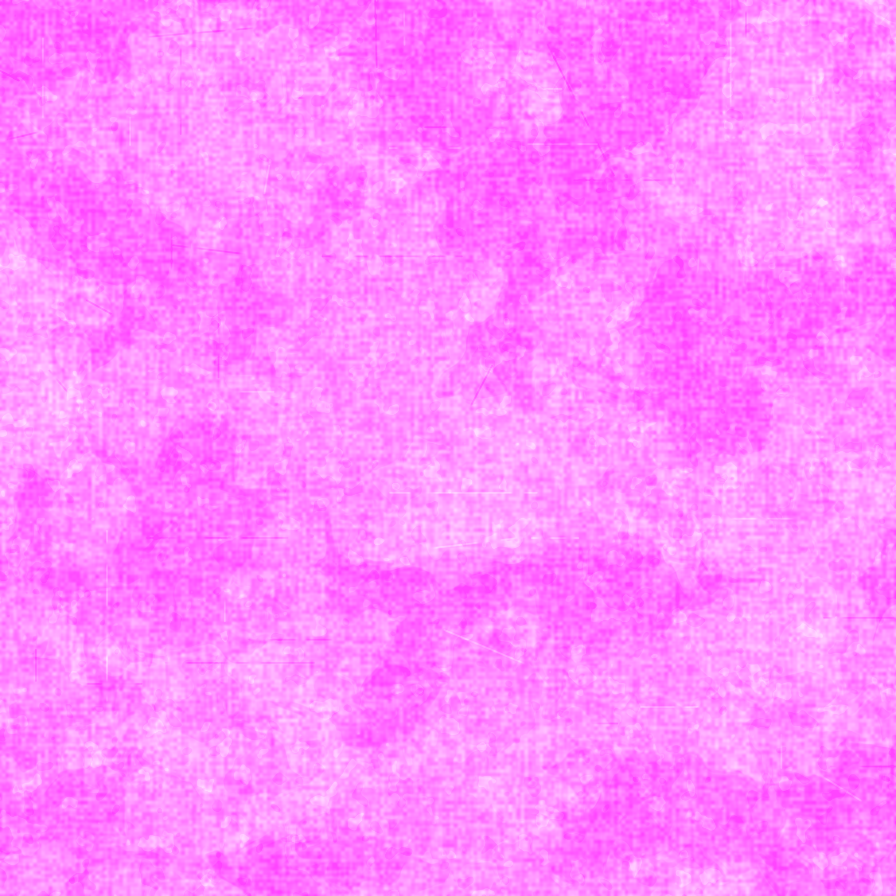
Write a WebGL 2 fragment shader that draws this texture.

```glsl
#version 300 es
precision highp float;

uniform vec2 u_resolution;
out vec4 fragColor;

float hash(vec2 p) {
    vec3 q = fract(p.xyx * vec3(0.1031, 0.1030, 0.0973));
    q += dot(q, q.yzx + 33.33);
    return fract((q.x + q.y) * q.z);
}

float noise(vec2 p) {
    vec2 cell = floor(p), f = fract(p);
    f = f * f * (3.0 - 2.0 * f);
    return mix(mix(hash(cell), hash(cell + vec2(1, 0)), f.x),
               mix(hash(cell + vec2(0, 1)), hash(cell + vec2(1, 1)), f.x), f.y);
}

float fbm(vec2 p, int octaves) {
    float sum = 0.0, weight = 0.5, total = 0.0;
    for (int i = 0; i < octaves; i++) {
        sum += weight * noise(p);
        total += weight;
        weight *= 0.58;
        p = mat2(1.6, 1.2, -1.2, 1.6) * p + 17.3;
    }
    return sum / total;
}

// Eroded paint: broad drifts broken into ragged blotches
float blotches(vec2 p, float seed) {
    vec2 warp = vec2(noise(p * 26.0 + seed), noise(p * 26.0 + seed + 50.0)) - 0.5;
    return fbm(p * 9.0 + warp * 0.5 + seed, 5) + 0.4 * (fbm(p * 3.5 + seed + 9.0, 2) - 0.5);
}

// Fine threads running both ways, plus irregular grain
float weave(vec2 p) {
    float across = noise(p * vec2(34.0, 250.0)) - 0.5;
    float along = noise(p * vec2(250.0, 34.0) + 70.0) - 0.5;
    float grain = noise(p * 230.0 + 31.0) - 0.5;
    return 0.10 * across + 0.10 * along + 0.16 * grain;
}

// Thin broken scratches: mostly level or upright, some slanted
float scratches(vec2 p, float pixel) {
    float tone = 0.0;
    for (int i = 0; i < 44; i++) {
        float id = float(i);
        vec2 start = vec2(hash(vec2(id, 3.0)), hash(vec2(id, 11.0)));
        float angle = 1.5708 * step(0.6, hash(vec2(id, 23.0)));
        if (i % 3 == 0) angle = 3.1416 * hash(vec2(id, 31.0));
        vec2 dir = vec2(cos(angle), sin(angle));
        float len = mix(0.03, 0.2, pow(hash(vec2(id, 41.0)), 2.0));
        vec2 rel = p - start;
        float t = clamp(dot(rel, dir), 0.0, len);
        float d = length(rel - dir * t);
        float line = 1.0 - smoothstep(0.0003, 0.0006 + pixel, d);
        float wear = smoothstep(0.25, 0.6, noise(vec2(t * 70.0, id * 5.0)));
        float shade = hash(vec2(id, 53.0)) < 0.5 ? -0.13 : 0.12;
        tone += line * wear * shade;
    }
    return tone;
}

void main() {
    vec2 p = gl_FragCoord.xy / u_resolution.y;
    float pixel = 1.0 / u_resolution.y;

    // Overlapping dark and pale coats
    float dark = blotches(p, 4.0);
    float pale = blotches(p * 1.5, 83.0);
    float green = 0.553;
    green -= 0.105 * smoothstep(0.485, 0.535, dark);
    green -= 0.035 * smoothstep(0.56, 0.60, dark);
    green += 0.065 * smoothstep(0.53, 0.575, pale);
    green += 0.12 * (fbm(p * 22.0 + 120.0, 3) - 0.5);

    // Small flecks and chips
    float fleck = fbm(p * 62.0 + 200.0, 2);
    float chip = fbm(p * 48.0 + 310.0, 3);
    green -= 0.07 * smoothstep(0.72, 0.77, fleck);
    green += 0.09 * smoothstep(0.68, 0.73, chip);

    // Cloth texture and wear
    green += weave(p) * 1.25 + scratches(p, pixel);
    fragColor = vec4(1.0, clamp(green, 0.27, 0.86), 1.0, 1.0);
}
```
